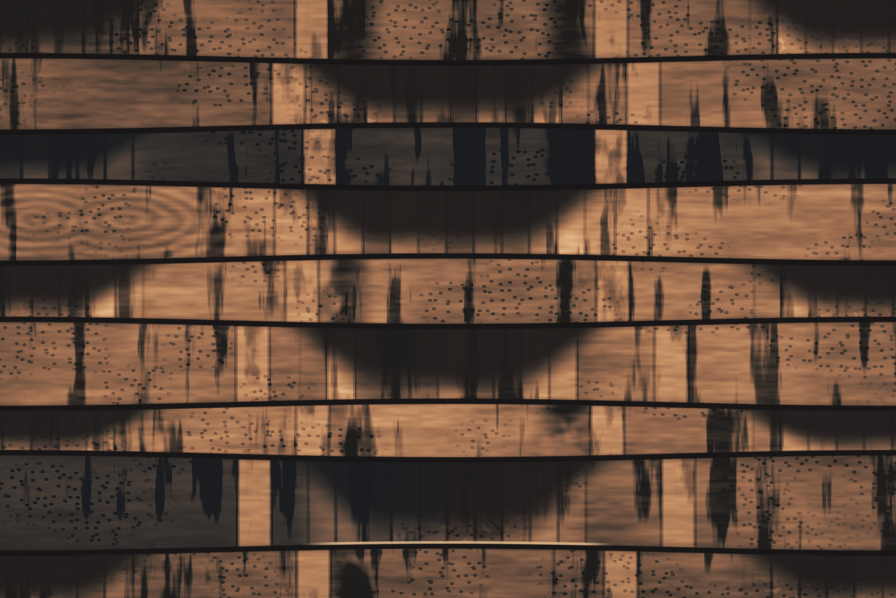
A Shadertoy shader for this texture:

```glsl
// Nine woven, charred barrel staves with pale hoop bands, deep recesses and worn grain.

#define ROWS 9
#define BOW 0.006          // sag of the stave edges
#define GAP 0.0045         // half height of the dark gap
#define BAND_HALF 0.0185   // half width of a pale band
#define STRIP_WIDTH 0.031  // strips inside the recesses
#define GRAIN 0.34
#define STAIN 0.55
#define SHADOW_REACH 0.23

const float EDGE[10] = float[](-0.02, 0.099, 0.215, 0.309, 0.434, 0.540, 0.677, 0.763, 0.919, 1.02);

// Per stave: left band x, right band x, left tone, right tone
const vec4 STAVE[ROWS] = vec4[](
    vec4(0.348, 0.682, 0.50, 0.50), vec4(0.322, 0.718, 0.48, 0.57),
    vec4(0.357, 0.682, 0.17, 0.15), vec4(0.325, 0.705, 0.62, 0.70),
    vec4(0.337, 0.684, 0.63, 0.57), vec4(0.282, 0.749, 0.56, 0.64),
    vec4(0.349, 0.678, 0.64, 0.58), vec4(0.284, 0.757, 0.21, 0.50),
    vec4(0.350, 0.693, 0.50, 0.46));

const vec3 WOOD[6] = vec3[](
    vec3(0.12, 0.11, 0.11), vec3(0.25, 0.21, 0.18), vec3(0.44, 0.32, 0.25),
    vec3(0.62, 0.43, 0.31), vec3(0.77, 0.56, 0.39), vec3(0.89, 0.74, 0.55));

vec3 woodRamp(float tone) {
    vec3 color = WOOD[0];
    for (int i = 1; i < 6; i++)
        color = mix(color, WOOD[i], clamp(tone * 5.0 - float(i - 1), 0.0, 1.0));
    return color;
}

float hash(vec2 p) {
    vec3 q = fract(p.xyx * 0.1031);
    q += dot(q, q.yzx + 33.33);
    return fract((q.x + q.y) * q.z);
}

float noise(vec2 p) {
    vec2 i = floor(p), f = fract(p);
    f = f * f * (3.0 - 2.0 * f);
    return mix(mix(hash(i), hash(i + vec2(1, 0)), f.x),
               mix(hash(i + vec2(0, 1)), hash(i + vec2(1, 1)), f.x), f.y);
}

float fbm(vec2 p) {
    float sum = 0.0, gain = 0.53;
    for (int i = 0; i < 4; i++) {
        sum += gain * noise(p);
        p = p * 2.03 + 17.3;
        gain *= 0.5;
    }
    return sum;
}

// Distance to the nearest scattered cell point
float cellular(vec2 p) {
    vec2 base = floor(p);
    float nearest = 2.0;
    for (int j = -1; j <= 1; j++)
        for (int i = -1; i <= 1; i++) {
            vec2 c = base + vec2(i, j);
            nearest = min(nearest, distance(p, c + vec2(hash(c), hash(c + 41.7))));
        }
    return nearest;
}

float staveEdge(int i, float x) {
    return EDGE[i] + BOW * cos(6.2832 * x) * (i % 2 == 0 ? 1.0 : -1.0);
}

// Ring pattern around two knots
float knotRings(vec2 p) {
    float r = 9.0;
    for (int k = 0; k < 2; k++)
        r = min(r, length((p - vec2(0.04 + 0.10 * float(k), 0.368)) * vec2(0.9, 1.5)));
    return sin(r * 290.0 + 5.0 * fbm(p * vec2(24.0, 30.0)));
}

void mainImage(out vec4 fragColor, in vec2 fragCoord) {
    vec2 uv = fragCoord / iResolution.xy;
    float x = uv.x, y = 1.0 - uv.y, px = 1.0 / iResolution.y;

    // Find the stave and the height within it
    int row = 0;
    for (int i = 1; i < ROWS; i++) if (y > staveEdge(i, x)) row = i;
    float top = staveEdge(row, x), bottom = staveEdge(row + 1, x);
    float height = (bottom - y) / (bottom - top);
    vec4 stave = STAVE[row];
    bool oddRow = row % 2 == 1;
    float recess = oddRow ? abs(x - 0.5) : 0.5 - abs(x - 0.5);
    vec2 p = vec2(x * 1.5, y) + float(row) * vec2(7.31, 3.17);

    // Long fibres, fine scratches and broad discolouration
    float fibre = fbm(p * vec2(7.0, 85.0)) - 0.5;
    float scratch = noise(p * vec2(45.0, 190.0)) - 0.5;
    float patches = fbm(p * vec2(6.0, 11.0)) - 0.5;
    float tone = mix(stave.z, stave.w, smoothstep(0.44, 0.56, x));
    float charred = 1.0 - smoothstep(0.18, 0.4, tone);
    float contrast = mix(1.0, 0.4, charred);
    tone += contrast * (GRAIN * fibre + 0.13 * scratch + 0.40 * patches);
    if (row == 3) tone += 0.08 * knotRings(vec2(x, y)) * smoothstep(0.30, 0.20, x);

    // Pale and dark strips in the recesses
    float strip = (x + 0.007 * sin(float(row) * 4.1)) / STRIP_WIDTH;
    float stripTone = hash(vec2(floor(strip), float(row) + 5.0));
    float inRecess = smoothstep(0.18, 0.13, recess);
    float joint = smoothstep(0.10, 0.02, abs(fract(strip) - 0.5) * -1.0 + 0.5);
    tone += inRecess * ((stripTone - 0.35) * 0.55 - 0.3 * joint);

    // Vertical drips and soot blotches
    float drips = fbm(p * vec2(38.0, 5.0)) + 0.35 * patches;
    tone -= STAIN * smoothstep(0.58, 0.76, drips);
    float inner = min(abs(x - stave.x - 0.045), abs(x - stave.y + 0.045));
    float soot = smoothstep(0.045, 0.0, inner) * smoothstep(0.38, 0.62, fbm(p * vec2(13.0, 10.0)));
    if (!oddRow) tone -= STAIN * soot;

    // Hoop bands with chipped, dirty faces and dark seams
    float bandDist = min(abs(x - stave.x), abs(x - stave.y));
    float band = 1.0 - smoothstep(BAND_HALF - px, BAND_HALF + px, bandDist);
    float dirt = smoothstep(0.52, 0.75, fbm(p * vec2(34.0, 13.0)));
    float bandTone = 0.82 + 0.25 * fibre + 0.12 * scratch - 0.38 * dirt;
    tone = mix(tone, bandTone, band * 0.92);
    tone -= 0.25 * (1.0 - smoothstep(0.001, 0.003, abs(bandDist - BAND_HALF)));

    // Pits and small pale flecks
    float cell = cellular(p * vec2(55.0, 75.0));
    float wear = smoothstep(0.50, 0.68, noise(p * vec2(9.0, 16.0)));
    tone -= 0.28 * wear * smoothstep(0.26, 0.12, cell);
    tone += 0.20 * inRecess * wear * smoothstep(0.65, 0.9, cell);

    // Overhang shadow, rounded stave edges and dim corners
    float depth = mix(-0.35, 0.78, smoothstep(SHADOW_REACH, 0.07, recess));
    float shadow = smoothstep(-0.32, 0.25, height - 1.0 + depth + 0.25 * patches);
    tone *= 1.0 - 0.96 * shadow;
    tone *= mix(0.65, 1.0, smoothstep(0.0, 0.10, height) * smoothstep(1.0, 0.90, height));
    tone *= 1.0 - 0.5 * dot(uv - 0.5, uv - 0.5);

    vec3 color = woodRamp(clamp(tone, 0.0, 1.0));
    color += charred * (1.0 - band) * vec3(-0.015, 0.0, 0.012);

    // Dark gaps, with one lit rim above the last stave
    float edgeDist = min(y - top, bottom - y);
    color = mix(WOOD[0] * 0.75, color, smoothstep(GAP - px, GAP + px, edgeDist));
    float rim = smoothstep(0.0022 + px, 0.0022 - px, abs(y - staveEdge(8, x) + 0.006));
    rim *= smoothstep(0.33, 0.38, x) * smoothstep(0.69, 0.65, x);
    fragColor = vec4(mix(color, WOOD[5], 0.85 * rim), 1.0);
}
```
